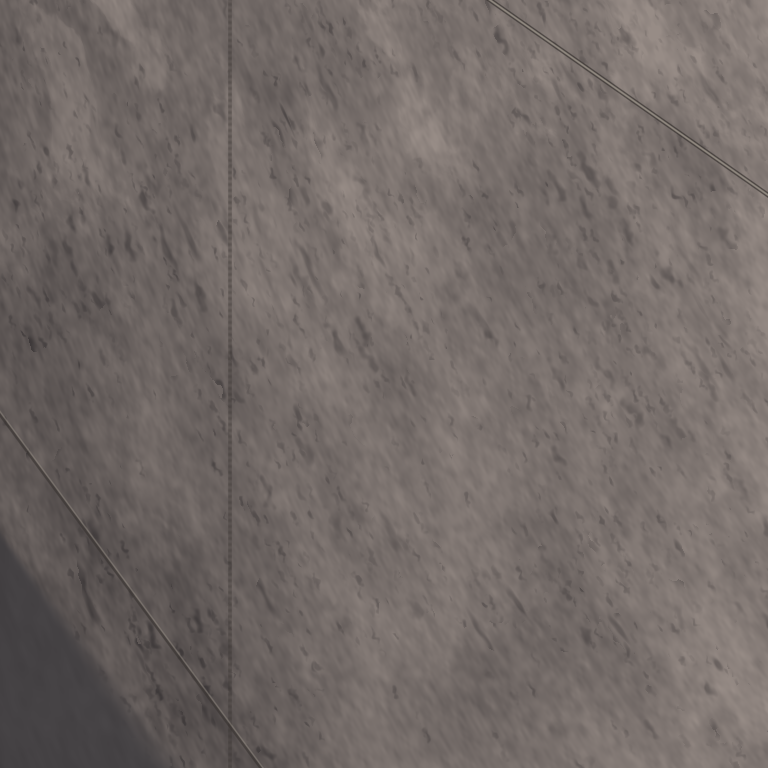
A WebGL 2 fragment shader for this texture:

```glsl
#version 300 es
precision highp float;
// Large slabs of grey-brown stone seen at a slant, split by three thin seams.
// Layered noise, stretched along a bending grain, gives clouds and wisps;
// cellular flecks give dark pits, and a broad gradient gives the lighting.
uniform vec2 u_resolution;
out vec4 outColor;

const vec3 STONE_DARK  = vec3(0.27, 0.25, 0.25);
const vec3 STONE_LIGHT = vec3(0.55, 0.51, 0.49);
const vec3 CORNER      = vec3(0.262, 0.250, 0.258);
const vec3 SEAM_DARK   = vec3(0.22, 0.20, 0.19);
const vec3 SEAM_PALE   = vec3(0.61, 0.58, 0.54);

const float GRAIN_ANGLE = 0.48;   // lean from vertical, radians
const float GRAIN_BEND  = 0.20;   // extra lean toward the right
const float CLOUD_DEPTH = 0.42;
const float GRAIN_DEPTH = 0.13;
const float SPECK_DEPTH = 0.13;
const float PIT_DEPTH   = 0.40;
const float SEAM_HALF   = 0.0012;
const float JOINT_X     = 0.2995;
const float STITCHES    = 128.0;  // fine ticks along the upright joint

float hash(vec2 p) {
    vec3 q = fract(vec3(p.xyx) * 0.1031);
    q += dot(q, q.yzx + 33.33);
    return fract((q.x + q.y) * q.z);
}

float noise(vec2 p) {
    vec2 i = floor(p), f = fract(p);
    f = f * f * (3.0 - 2.0 * f);
    vec2 e = vec2(0.0, 1.0);
    return mix(mix(hash(i), hash(i + e.yx), f.x),
               mix(hash(i + e), hash(i + e.yy), f.x), f.y);
}

float layers(vec2 p) {
    float sum = 0.0, amp = 0.5;
    for (int i = 0; i < 6; i++) {
        sum += amp * noise(p);
        p = mat2(1.9, 0.6, -0.6, 1.9) * p + 7.3;
        amp *= 0.53;
    }
    return sum;
}

// Long ragged pits, at most one per cell, of random size and strength
float flecks(vec2 p, float share) {
    vec2 cell = floor(p);
    float mark = 0.0;
    for (int y = -1; y <= 1; y++)
    for (int x = -1; x <= 1; x++) {
        vec2 id = cell + vec2(x, y);
        vec2 center = id + 0.2 + 0.6 * vec2(hash(id + 3.1), hash(id + 17.7));
        vec2 radius = mix(vec2(0.14, 0.16), vec2(0.36, 0.60), hash(id + 41.3));
        vec2 d = p - center;
        d.x += 0.5 * (noise(p * vec2(1.2, 4.0)) - 0.5);
        float r = length(d / radius) + 0.9 * (noise(p * vec2(3.0, 6.0)) - 0.5);
        float strength = step(hash(id + 9.2), share) * (0.25 + 0.75 * hash(id + 5.6));
        mark = max(mark, strength * (1.0 - smoothstep(0.1, 1.2, r)));
    }
    return mark;
}

// Signed distance to the line through a and b
float lineDistance(vec2 p, vec2 a, vec2 b) {
    vec2 dir = normalize(b - a);
    return dot(p - a, vec2(-dir.y, dir.x));
}

float band(float d, float halfWidth) {
    float edge = 0.8 / u_resolution.y;
    return 1.0 - smoothstep(halfWidth - edge, halfWidth + edge, abs(d));
}

void main() {
    vec2 uv = gl_FragCoord.xy / u_resolution;
    float upper  = lineDistance(uv, vec2(0.638, 1.0), vec2(1.0, 0.746));
    float lower  = lineDistance(uv, vec2(0.0, 0.462), vec2(0.341, 0.0));
    float corner = lineDistance(uv, vec2(0.0, 0.305), vec2(0.221, 0.0));

    // Stone space: x across the grain, y along it
    float lean = GRAIN_ANGLE + GRAIN_BEND * (uv.x - 0.5);
    float c = cos(lean), s = sin(lean);
    vec2 stone = mat2(c, -s, s, c) * uv;

    // Lighting: brighter to the upper right, falling off at the lower left
    float tone = 0.44 + 0.36 * uv.x + 0.08 * uv.y;
    tone -= 0.16 * (1.0 - smoothstep(-0.10, 0.22, lower));
    tone -= 0.07 * (1.0 - smoothstep(-0.004, 0.004, lower));

    // Clouds and pale ragged wisps
    float cloud = layers(stone * vec2(7.0, 4.5) + 4.0);
    float wisp = layers(stone * vec2(15.0, 7.0) + 1.2 * cloud + 21.0);
    float wispArea = 0.3 + 0.7 * smoothstep(0.5, 1.0, uv.y);
    tone += CLOUD_DEPTH * (cloud - 0.50);
    tone += 0.16 * wispArea * smoothstep(0.53, 0.64, wisp);
    tone += 0.30 * (wisp - 0.52);

    // Fine streaks and specks
    float streak = noise(stone * vec2(150.0, 45.0)) + noise(stone * vec2(80.0, 26.0)) - 1.0;
    float speck = noise(stone * vec2(260.0, 95.0) + 11.0) + noise(stone * vec2(110.0, 70.0)) - 1.0;
    tone += GRAIN_DEPTH * streak + SPECK_DEPTH * speck;

    // Pits gather where a slow noise is high; a few stretch into cracks
    float gather = smoothstep(0.40, 0.68, layers(stone * vec2(8.0, 5.0) + 53.0));
    float pits = flecks(stone * vec2(46.0, 19.0), 0.04 + 0.28 * gather);
    pits = max(pits, 0.8 * flecks(stone * vec2(85.0, 38.0) + 80.0, 0.08 + 0.36 * gather));
    pits = max(pits, 0.9 * flecks(stone * vec2(50.0, 9.0) + 140.0, 0.02 + 0.10 * gather));
    tone -= PIT_DEPTH * pits;
    vec3 color = mix(STONE_DARK, STONE_LIGHT, clamp(tone, -0.1, 1.15));

    // Smooth shadowed face in the corner, its edge softer toward the bottom
    float blur = mix(0.026, 0.006, smoothstep(0.0, 0.3, uv.y));
    vec3 face = CORNER + 0.012 * streak + 0.05 * (cloud - 0.5);
    color = mix(face, color, smoothstep(-blur, blur, corner));

    // Upright joint with fine ticks
    float tick = 0.5 + 0.5 * sin(6.2832 * STITCHES * uv.y);
    color = mix(color, SEAM_DARK, band(uv.x - JOINT_X, 0.0024) * (0.28 + 0.20 * tick));

    // Slanted seams: a pale core with dark sides
    color = mix(color, SEAM_DARK, 0.75 * band(upper, 2.5 * SEAM_HALF));
    color = mix(color, SEAM_PALE, 0.85 * band(upper, SEAM_HALF));
    color = mix(color, SEAM_DARK, 0.65 * band(lower + SEAM_HALF, 1.5 * SEAM_HALF));
    color = mix(color, SEAM_PALE, 0.45 * band(lower - SEAM_HALF, 0.8 * SEAM_HALF));

    outColor = vec4(color, 1.0);
}
```
